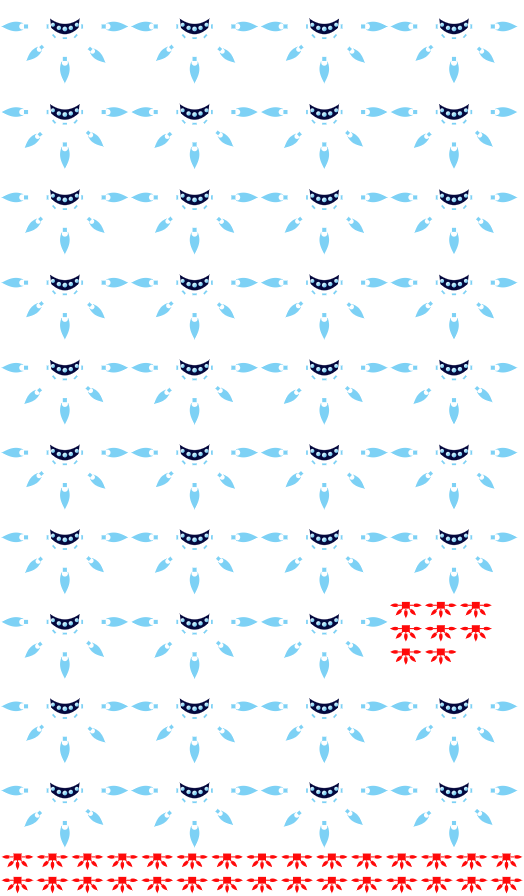
Reproduce this pattern procedurally as a Shadertoy shader.

```glsl
const vec3 SKY = vec3(0.49, 0.82, 0.96);
const vec3 NAVY = vec3(0.02, 0.03, 0.24);
const vec3 RED = vec3(1.0, 0.04, 0.04);

float box(vec2 p, vec2 halfSize) {
    vec2 d = abs(p) - halfSize;
    return length(max(d, 0.0)) + min(max(d.x, d.y), 0.0);
}

// Local x axis points outward at the given angle
vec2 alongAxis(vec2 p, float angle) {
    float c = cos(angle), s = sin(angle);
    return vec2(c * p.x + s * p.y, c * p.y - s * p.x);
}

// Leaf with a blunt base at x = 0 and a point at x = len
float leaf(vec2 p, float len, float halfWidth) {
    float t = clamp(p.x / len, 0.0, 1.0);
    float w = halfWidth * sin(3.14159 * (0.25 + 0.75 * t));
    return max(abs(p.y) - w, max(-p.x, p.x - len));
}

// Small square followed by a leaf with a round bite in its base
float dart(vec2 p) {
    float blade = max(leaf(p - vec2(2.5, 0.0), 18.3, 4.1), 2.6 - length(p - vec2(3.2, 0.0)));
    return min(box(p, vec2(1.75)), blade);
}

// Inner dashes and outer darts, fanned over the lower half
float fan(vec2 p, float row) {
    float wobble = 1.2 * sin(row * 2.4 + 1.7 * sign(p.x));
    p.x = abs(p.x);
    float d = 1e3;
    for (int i = 0; i < 3; i++) {
        float diagonal = i == 1 ? 1.0 : 0.0;
        float angle = float(i) * 0.7854 - 0.055 * diagonal;
        vec2 q = alongAxis(p, angle);
        float size = 1.0 - 0.16 * diagonal;
        float start = i == 0 ? 33.2 : 27.8 + wobble * diagonal;
        d = min(d, box(q - vec2(14.8 - 2.4 * float(i), 0.0), vec2(0.75, 1.8)));
        d = min(d, dart((q - vec2(start, 0.0)) / size) * size);
    }
    return d;
}

// Curved band, hollow above and bulging below
float crescent(vec2 p) {
    float x2 = p.x * p.x / 150.0;
    float upper = -2.2 - 4.3 * x2 - p.y;
    float lower = p.y - 6.6 + 6.0 * x2;
    float sides = abs(p.x) - 12.5 + 0.12 * (p.y + 6.0);
    return max(max(upper, lower) * 0.85, sides);
}

// Tiny square body with five pointed limbs
float crawler(vec2 p) {
    p.x = abs(p.x);
    float d = box(p, vec2(3.4, 2.9));
    for (int i = 0; i < 3; i++) {
        vec2 q = alongAxis(p, float(i) * 0.7854);
        float len = 13.4 - 1.2 * float(i);
        d = min(d, box(q - vec2(4.0, 0.0), vec2(4.0, 0.45)));
        d = min(d, leaf(q - vec2(len - 6.5, 0.0), 6.5, 1.5));
    }
    return d;
}

// Block of crawlers filled row by row up to a total count
float crawlerBlock(vec2 p, vec2 origin, vec2 pitch, float columns, float total) {
    vec2 id = floor((p - origin) / pitch + vec2(0.5, 0.3));
    bool present = id.x >= 0.0 && id.x < columns && id.y >= 0.0
                && id.y * columns + id.x < total;
    return present ? crawler(p - origin - id * pitch) : 1e3;
}

float cover(float d) {
    return clamp(0.5 - d * iResolution.x / 448.0, 0.0, 1.0);
}

void mainImage(out vec4 fragColor, in vec2 fragCoord) {
    // Canvas is 448 by 768 units, y pointing down
    vec2 p = fragCoord / iResolution.xy;
    p = vec2(p.x, 1.0 - p.y) * vec2(448.0, 768.0);
    vec3 color = vec3(1.0);

    // Four by ten large motifs, one place left open
    float column = floor(p.x / 110.9);
    float row = floor((p.y - 10.0) / 72.8);
    bool open = column == 3.0 && row == 7.0;
    if (column < 4.0 && row >= 0.0 && row < 10.0 && !open) {
        float rowY = 22.7 + 73.4 * row - 0.07 * row * row;
        vec2 q = p - vec2((column + 0.5) * 110.9, rowY);
        color = mix(color, SKY, cover(fan(q, row)));
        color = mix(color, NAVY, cover(crescent(q)));

        // Five shaded beads along the band
        for (int i = -2; i <= 2; i++) {
            float k = float(i);
            vec2 bead = q - vec2(5.1 * k, 2.1 - 0.9 * k * k);
            float radius = 2.0 - 0.15 * abs(k);
            vec3 shade = mix(SKY, vec3(1.0), smoothstep(1.8, -1.5, bead.x + bead.y) * 0.6);
            color = mix(color, shade, cover(length(bead) - radius));
        }
    }

    // Red crawlers in the open place and along the bottom
    float red = crawlerBlock(p, vec2(347.0, 518.8), vec2(29.9, 20.0), 3.0, 8.0);
    red = min(red, crawlerBlock(p, vec2(15.0, 734.5), vec2(29.86, 20.0), 15.0, 30.0));
    color = mix(color, RED, cover(red));

    fragColor = vec4(color, 1.0);
}
```
